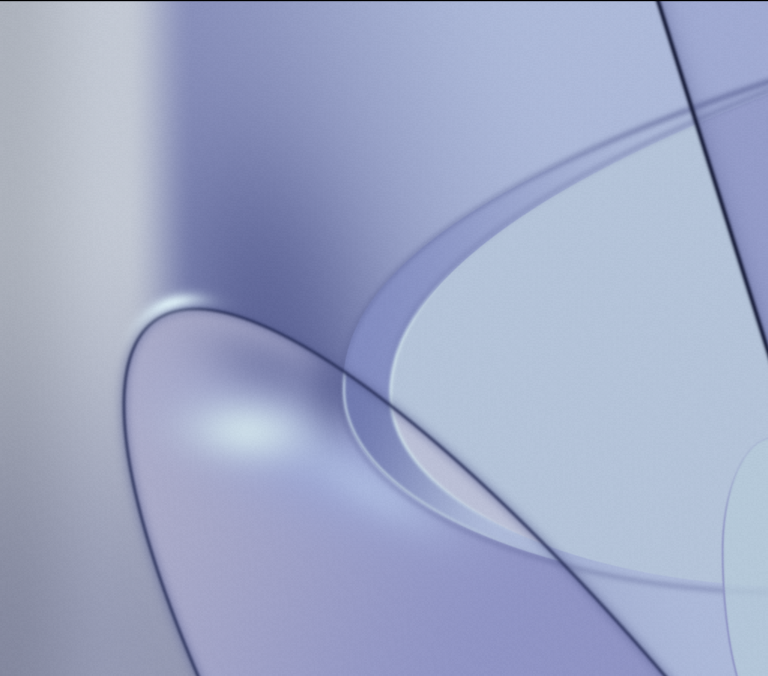
This background is drawn by a Shadertoy shader. Its source:

```glsl
#define SILVER vec3(0.76, 0.785, 0.83)
#define PEWTER vec3(0.58, 0.60, 0.70)
#define SHADE vec3(0.53, 0.56, 0.73)
#define SKY vec3(0.675, 0.725, 0.85)
#define MIST vec3(0.705, 0.765, 0.85)
#define LILAC vec3(0.67, 0.675, 0.785)
#define PERIWINKLE vec3(0.56, 0.58, 0.77)
#define DEEP vec3(0.34, 0.37, 0.57)
#define NAVY vec3(0.13, 0.16, 0.32)
#define GLOW vec3(0.80, 0.87, 0.91)
#define EDGE 0.0016
#define GRAIN 0.014

float hash(vec2 p) {
    return fract(sin(dot(p, vec2(127.1, 311.7))) * 43758.5453);
}

float fill(float d) {
    float soft = max(EDGE, 0.7 / iResolution.y);
    return smoothstep(-soft, soft, d);
}

float line(float d, float width) {
    return exp(-d * d / (width * width));
}

// Soft elliptical spot, sheared along x
float spot(vec2 p, vec2 center, vec2 radii, float shear) {
    vec2 q = p - center;
    q.y -= shear * q.x;
    q /= radii;
    return exp(-dot(q, q));
}

float ellipse(vec2 p, vec2 axes) {
    vec2 e = p / axes;
    return (1.0 - length(e)) * length(e) / (length(e / axes) + 1e-4);
}

// Open sickle: power curve above its vertex, elliptical arc below
float sickle(vec2 q, float bend, float power, vec2 axes) {
    if (q.y < 0.0) return ellipse(q - vec2(axes.x, 0.0), axes);
    float slope = bend * power * pow(q.y, power - 1.0);
    return (q.x - bend * pow(q.y, power)) / sqrt(1.0 + slope * slope);
}

// Tilted conic with its crest at the local origin, positive inside
float loopDistance(vec2 p) {
    vec2 q = vec2(p.x - 0.2885, 0.543 - p.y);
    float f = -3.439 * q.x * q.x + 4.432 * q.x * q.y - 1.878 * q.y * q.y + q.y;
    vec2 g = vec2(-6.878 * q.x + 4.432 * q.y, 4.432 * q.x - 3.756 * q.y + 1.0);
    return f / (length(g) + 1e-4);
}

vec3 outerSurface(vec2 p, float outer, float inner, float loopD) {
    vec3 silver = mix(PEWTER, SILVER, smoothstep(0.0, 0.72, p.y));
    silver *= mix(0.89, 1.0, smoothstep(0.0, 0.17, p.x));
    vec3 veil = mix(SHADE, SKY, smoothstep(0.27, 0.85, p.x + 0.3 * (p.y - 0.8)));
    veil = mix(veil, DEEP, 0.72 * spot(p, vec2(0.39, 0.55), vec2(0.15, 0.22), -0.3));
    float crease = exp(-abs(loopD) / 0.05) * smoothstep(0.27, 0.4, p.x);
    veil = mix(veil, DEEP, 0.55 * crease * smoothstep(0.72, 0.45, p.x));
    float shift = 0.5 * max(0.0, 0.5 - p.y);
    vec3 col = mix(silver, veil, smoothstep(0.185, 0.29, p.x - shift));

    vec3 band = mix(vec3(0.50, 0.54, 0.75), SKY, smoothstep(0.46, 1.0, p.x));
    col = mix(col, band, fill(outer));
    return mix(col, MIST, fill(inner));
}

vec3 innerSurface(vec2 p, float outer, float inner) {
    vec3 col = mix(LILAC, PERIWINKLE, smoothstep(0.2, 0.95, p.x + 0.4 * (0.5 - p.y)));
    col = mix(col, vec3(0.60, 0.65, 0.84), 0.8 * spot(p, vec2(0.47, 0.33), vec2(0.19, 0.10), -0.35));
    col = mix(col, DEEP, 0.48 * spot(p, vec2(0.40, 0.455), vec2(0.10, 0.055), -0.3));
    col = mix(col, DEEP, 0.75 * spot(p, vec2(0.495, 0.43), vec2(0.045, 0.075), 0.0));
    col = mix(col, vec3(0.68, 0.74, 0.88), 0.75 * spot(p, vec2(0.55, 0.275), vec2(0.10, 0.04), -0.5));
    col = mix(col, GLOW, 0.95 * spot(p, vec2(0.365, 0.362), vec2(0.085, 0.045), -0.05));

    float along = p.x + 0.3 * (0.42 - p.y);
    vec3 band = mix(vec3(0.44, 0.48, 0.69), SKY, smoothstep(0.51, 0.80, along));
    col = mix(col, band, fill(outer));
    return mix(col, vec3(0.73, 0.75, 0.84), fill(inner));
}

void mainImage(out vec4 fragColor, in vec2 fragCoord) {
    vec2 p = fragCoord / iResolution.y;
    float outer = sickle(p - vec2(0.507, 0.423), 3.46, 2.17, vec2(0.666, 0.296));
    float inner = sickle(p - vec2(0.578, 0.416), 2.90, 2.03, vec2(0.607, 0.284));
    float loopD = loopDistance(p);
    float bladeD = (p.x - 0.973 - 0.314 * (1.0 - p.y)) / 1.048;

    vec3 col = outerSurface(p, outer, inner, loopD);
    col = mix(col, innerSurface(p, outer, inner), fill(loopD));

    // Panel beyond the straight blade
    vec3 panel = mix(vec3(0.62, 0.66, 0.82), vec3(0.565, 0.595, 0.78), fill(inner));
    col = mix(col, panel, 0.9 * fill(bladeD));

    // Sickle rims: shaded above, lit near the vertex
    float upper = smoothstep(0.40, 0.55, p.y);
    float rim = mix(0.28, 0.5, smoothstep(0.7, 1.1, p.x));
    col = mix(col, DEEP, rim * upper * line(outer, 0.006));
    col = mix(col, DEEP, 0.6 * rim * upper * line(inner + 0.005, 0.006));
    col = mix(col, DEEP, 0.25 * (1.0 - upper) * line(outer + 0.004, 0.006));
    float lit = smoothstep(0.85, 0.55, p.x) * smoothstep(0.66, 0.48, p.y);
    col = mix(col, GLOW, 0.75 * lit * line(inner, 0.0035));
    col = mix(col, GLOW, 0.55 * lit * fill(loopD) * line(outer - 0.002, 0.003));

    // Pale lobe at the right
    vec2 lobe = p - vec2(1.143, 0.186);
    float lobeD = ellipse(lobe, vec2(0.074, lobe.y > 0.0 ? 0.166 : 0.266));
    col = mix(col, vec3(0.71, 0.79, 0.85), 0.75 * fill(lobeD));
    float lobeRim = smoothstep(0.34, 0.18, p.y);
    col = mix(col, PERIWINKLE, (0.2 + 0.6 * lobeRim) * line(lobeD, 0.002));

    // Loop outline and the gleam over its crest
    col = mix(col, DEEP, 0.35 * line(loopD, 0.010));
    col = mix(col, NAVY, 0.65 * line(loopD, 0.0032));
    float gleam = line(loopD + 0.013, 0.011) * line(p.x - 0.252, 0.048);
    col = mix(col, vec3(0.86, 0.93, 0.96), 0.95 * gleam * smoothstep(0.45, 0.53, p.y));

    // Blade edge and its shadow
    col = mix(col, DEEP, 0.45 * fill(bladeD) * exp(-max(bladeD, 0.0) / 0.012));
    col = mix(col, NAVY * 0.7, 0.9 * line(bladeD, 0.0038));

    // Fine grain and dark top border
    col += GRAIN * (hash(floor(p * 450.0)) - 0.5);
    col *= 1.0 - smoothstep(0.9975, 0.9985, p.y);
    fragColor = vec4(col, 1.0);
}
```
